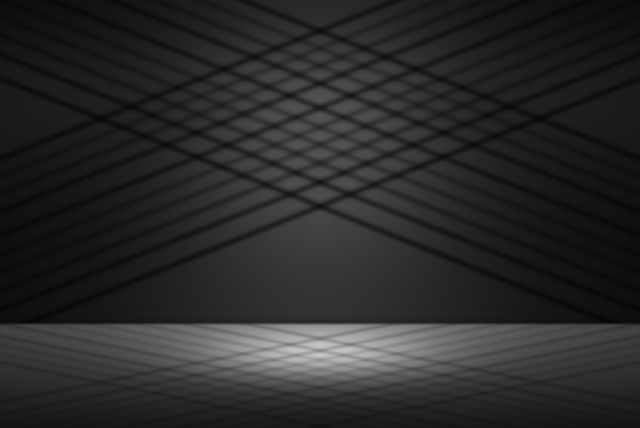
Write a Shadertoy shader that draws this background.

```glsl
// Dark studio wall with a lattice of soft shadows above a spotlit floor.

// Height where each shadow pair crosses the centre axis, and its strength
const vec2 BEAMS[10] = vec2[10](
    vec2(0.072, 0.50), vec2(0.113, 0.26), vec2(0.154, 0.30), vec2(0.195, 0.46),
    vec2(0.252, 0.46), vec2(0.297, 0.28), vec2(0.338, 0.30), vec2(0.381, 0.34),
    vec2(0.426, 0.48), vec2(0.482, 0.52));

float bell(float x) {
    return exp(-x * x);
}

// Light left over by two mirrored families of slanted shadows
float lattice(vec2 p, float blur, float strength) {
    float light = 1.0;
    for (int i = 0; i < 10; i++) {
        float falling = p.y - BEAMS[i].x - 0.4 * p.x;
        float rising = p.y - BEAMS[i].x + 0.4 * p.x;
        float depth = BEAMS[i].y * strength;
        light *= 1.0 - depth * bell(falling / blur);
        light *= 1.0 - depth * bell(rising / blur);
    }
    return light;
}

float wallLight(vec2 p) {
    float column = 0.13 * bell(p.x / 0.45);
    float glow = 0.15 * bell(p.x / 0.30) * bell((p.y - 0.32) / 0.26);
    float wash = 0.045 * bell((p.y - 0.22) / 0.20) * smoothstep(0.2, 0.7, abs(p.x));
    float topFade = mix(0.75, 1.0, smoothstep(0.0, 0.2, p.y));
    return (0.05 + column + glow + wash) * topFade * lattice(p, 0.0085, 1.0);
}

float floorLight(vec2 p, float horizon) {
    float t = (p.y - horizon) / (1.0 - horizon);
    float sheen = 0.14 * (1.0 - t) + 0.28 * bell(p.x / 0.55) * bell(t / 0.62);
    float spot = 0.38 * bell(p.x / 0.25) * bell((t - 0.30) / 0.23);

    // The lattice returns upside down and flattened
    vec2 reflected = vec2(p.x, 0.482 - (p.y - 0.791) * 2.0);
    return (0.08 + sheen + spot) * lattice(reflected, 0.010, 0.38);
}

void mainImage(out vec4 fragColor, in vec2 fragCoord) {
    // Centred x, and y measured down from the top
    vec2 p = vec2(fragCoord.x - 0.5 * iResolution.x, iResolution.y - fragCoord.y) / iResolution.y;
    float horizon = 0.756;

    // Soft seam between wall and floor
    float onFloor = smoothstep(-0.004, 0.005, p.y - horizon);
    float seam = 1.0 - 0.18 * bell((p.y - horizon + 0.004) / 0.008);
    float light = mix(wallLight(p), floorLight(p, horizon), onFloor) * seam;

    fragColor = vec4(vec3(light), 1.0);
}
```
